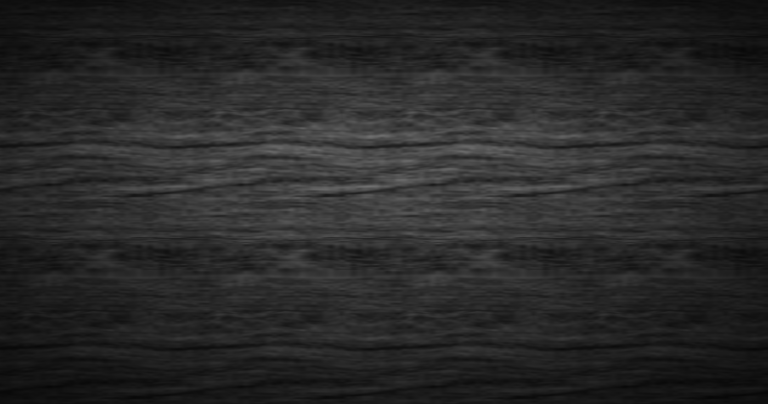
Write a WebGL 1 fragment shader that draws this texture.

```glsl
precision highp float;
// Charcoal wood veneer: one board figure repeated 4 across and 2 down.
// Wrapping stretched noise makes the fibres, cellular noise the small eyes,
// and bent ridges the long dark splits; a wrapping vignette shades the sheet.
uniform vec2 u_resolution;

const float PI = 3.14159265;

float hash(vec2 p) {
  return fract(sin(dot(p, vec2(12.99, 78.23))) * 4375.85);
}

// Value noise, -0.5 to 0.5, with the given whole number of cells per board
float noise(vec2 p, vec2 cells) {
  p *= cells;
  vec2 i = floor(p), f = fract(p);
  f = f * f * (3.0 - 2.0 * f);
  vec2 a = mod(i, cells), b = mod(i + 1.0, cells);
  return mix(mix(hash(a), hash(vec2(b.x, a.y)), f.x),
             mix(hash(vec2(a.x, b.y)), hash(b), f.x), f.y) - 0.5;
}

// Distance to the nearest wrapped, jittered cell centre
float cellular(vec2 p, vec2 cells) {
  p *= cells;
  vec2 i = floor(p), f = fract(p);
  float nearest = 2.0;
  for (int y = -1; y <= 1; y++) {
    for (int x = -1; x <= 1; x++) {
      vec2 o = vec2(float(x), float(y));
      vec2 c = mod(i + o, cells);
      vec2 jitter = 0.2 + 0.6 * vec2(hash(c + 3.7), hash(c + 9.1));
      nearest = min(nearest, length(o + jitter - f));
    }
  }
  return nearest;
}

float ridge(float d, float width) {
  return exp(-d * d / (width * width));
}

// Soft band from a to b
float band(float v, float a, float b, float soft) {
  return smoothstep(a - soft, a + soft, v) * (1.0 - smoothstep(b - soft, b + soft, v));
}

// Relative brightness of the board; v runs downward
float board(vec2 p) {
  float u = fract(p.x), v = fract(p.y);
  float wave = 2.0 * PI * p.x;
  float streaks = band(v, 0.64, 0.87, 0.04);
  float eyes = band(v, 0.54, 0.62, 0.025);
  float heart = band(v, 0.19, 0.36, 0.025);

  // Bend the grain around the eyes and the oval heart
  float cell = cellular(p, vec2(4.0, 10.0));
  float oval = length(vec2(u - 0.5, v - 0.275) / vec2(0.43, 0.075));
  float g = p.y + 0.003 * sin(wave + 5.0 * sin(2.0 * PI * p.y))
          + 0.0015 * sin(3.0 * wave + 4.0 * PI * p.y)
          + streaks * 0.008 * sin(wave + 1.8)
          + eyes * 0.025 * cell + heart * 0.025 * min(oval, 1.0);
  vec2 grain = vec2(p.x, g);

  // Long growth lines, finer fibres, short pores and soft mottling
  float lines = noise(grain, vec2(2.0, 42.0));
  float fibre = noise(grain + 0.37, vec2(5.0, 68.0));
  float hair = noise(grain + 0.11, vec2(14.0, 110.0));
  float pores = noise(grain + 0.53, vec2(34.0, 90.0));
  float mottle = noise(p, vec2(7.0, 14.0));
  float tone = 1.0 + (0.24 + 0.5 * streaks) * lines + 0.36 * fibre
             + 0.34 * hair + 0.26 * pores + 0.08 * mottle;

  // Thin bright growth lines in the streaked zone
  tone += streaks * (0.04 + 0.22 * smoothstep(0.2, 0.45, noise(grain + 0.71, vec2(2.0, 50.0))));

  // Broad dark zones and a pale boundary line
  tone -= 0.2 * heart + 0.05 * eyes;
  tone += 0.2 * ridge(v - 0.37 - 0.006 * sin(wave), 0.008);

  // Heart: dark oval with a pale arc at its left tip
  tone -= 0.08 * heart * (1.0 - smoothstep(0.6, 1.1, oval));
  tone += 0.3 * heart * ridge(oval - 0.98, 0.1) * (1.0 - smoothstep(0.1, 0.3, u));

  // Eyes: dark centres with pale rims
  tone += eyes * (0.18 * ridge(cell - 0.46, 0.08) - 0.2 * (1.0 - smoothstep(0.1, 0.4, cell)));

  // Long tapered split, rising dark line and the pale wood between them
  float fray = 0.008 * lines + 0.005 * fibre;
  float taper = pow(sin(PI * clamp(fract(u + 0.14) / 0.74, 0.0, 1.0)), 0.8);
  float split = v - 0.888 - 0.012 * (fract(u + 0.14) - 0.4) + fray;
  tone -= 0.45 * taper * ridge(split, 0.004 + 0.012 * taper);
  tone += 0.3 * taper * ridge(split - 0.035, 0.013);
  float rise = v - mix(0.967, 0.9, smoothstep(0.2, 1.05, u)) + fray;
  float fade = smoothstep(0.05, 0.35, u) * (1.0 - smoothstep(0.85, 1.0, u));
  tone -= 0.42 * fade * ridge(rise, 0.009);
  tone += 0.28 * fade * ridge(rise + 0.028, 0.014);
  tone -= 0.25 * ridge(v - 0.975 + fray, 0.006) * (0.5 + 0.5 * cos(wave - 1.0));
  return max(tone, 0.2);
}

void main() {
  vec2 uv = gl_FragCoord.xy / u_resolution;
  float tone = board(vec2(4.0 * uv.x - 0.46, 2.0 - 2.0 * uv.y));

  // Vignette with equal values on opposite edges, brightest above centre
  vec2 glow = sin(PI * vec2(uv.x, pow(uv.y, 1.25)));
  glow = pow(max(glow, 0.0), vec2(1.1));
  float light = mix(0.54, 1.0, glow.x) * mix(0.38, 1.0, glow.y);

  gl_FragColor = vec4(vec3(0.272 * tone * light), 1.0);
}
```
